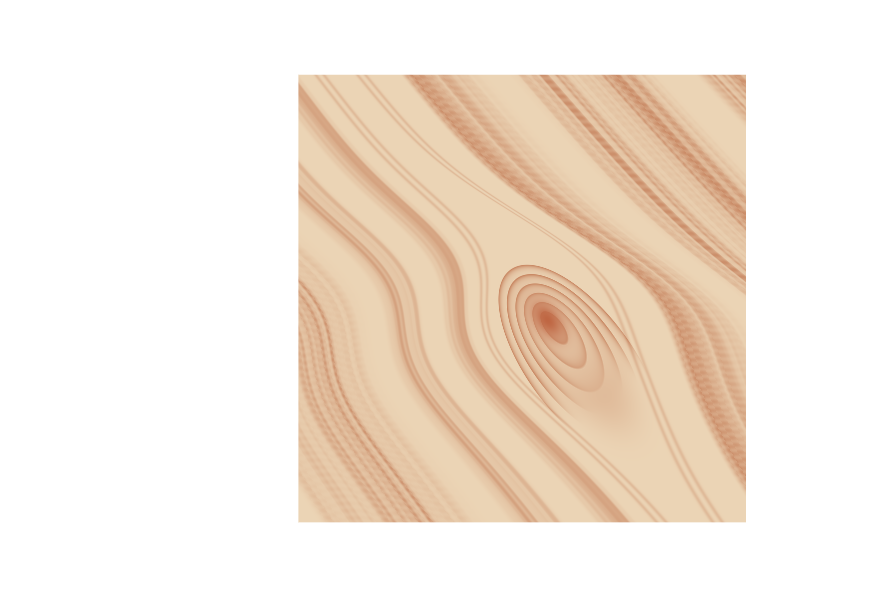
A Shadertoy shader for this texture:

```glsl
// Square of pale wood grain flowing diagonally around a teardrop knot, on white.
#define SQUARE_ORIGIN vec2(0.499, 0.1265)
#define SQUARE_SIZE 0.7485
#define LIGHT_WOOD vec3(0.922, 0.830, 0.708)
#define DARK_WOOD vec3(0.780, 0.520, 0.375)
#define CORE_WOOD vec3(0.740, 0.380, 0.240)
#define SPLIT_START 0.094
#define GRAIN_SLOPE 0.78
#define KNOT_PUSH 0.12
#define KNOT_CENTER vec2(0.557, 0.548)
#define KNOT_AXIS vec2(0.6, 0.8)
#define KNOT_RADIUS 0.207
#define RING_COUNT 6.0

float hash(float n) {
    n = fract(n * 0.1031);
    n *= n + 33.33;
    n *= n + n;
    return fract(n);
}

float noise(float x) {
    float i = floor(x), f = fract(x);
    return mix(hash(i + 400.0), hash(i + 401.0), f * f * (3.0 - 2.0 * f));
}

float bell(float x, float width) {
    x /= width;
    return exp(-0.5 * x * x);
}

// Soft window from lo to hi with separate edge widths
float band(float x, float lo, float hi, float softLo, float softHi) {
    return smoothstep(lo - softLo, lo + softLo, x)
         * (1.0 - smoothstep(hi - softHi, hi + softHi, x));
}

// Horizontal place of fibre d at depth y; fibres part around the knot at d = 0
float fibreX(float d, float y) {
    float right = max(d, 0.0);
    float bendY = 0.39 + 0.25 * abs(d) + 0.2 * right;
    float bend = 0.109 * exp(-right / 0.65) * bell(y - bendY, 0.117);
    float push = KNOT_PUSH * exp(-abs(d) / 0.39) * bell(y - 0.586, 0.182);
    return d + SPLIT_START + (GRAIN_SLOPE + 0.19 * d) * y + bend + sign(d) * push;
}

// Invert fibreX by bisection
float fibreAt(vec2 p) {
    float lo = -1.2, hi = 1.2;
    for (int i = 0; i < 17; i++) {
        float mid = 0.5 * (lo + hi);
        if (fibreX(mid, p.y) < p.x) lo = mid; else hi = mid;
    }
    return 0.5 * (lo + hi);
}

// Streaked bands, with beaded pores in the outer ones
float grainTone(float d, float y) {
    float inner = 0.62 * band(d, -0.165, -0.100, 0.010, 0.010)
                + 0.72 * band(d, -0.325, -0.238, 0.012, 0.010);
    float outer = 0.62 * band(d, -0.675, -0.430, 0.020, 0.060)
                + 0.40 * band(d, -0.545, -0.455, 0.030, 0.030)
                + 0.85 * band(d, 0.140, 0.250, 0.008, 0.080)
                + 0.42 * band(d, 0.390, 0.690, 0.015, 0.020)
                + 0.45 * band(d, 0.430, 0.490, 0.012, 0.012)
                + 0.48 * band(d, 0.555, 0.650, 0.015, 0.020)
                + 0.85 * band(d, 0.815, 1.100, 0.025, 0.020);
    float streak = 0.55 * noise(d * 62.0) + 0.45 * noise(d * 145.0 + 17.0);
    streak = smoothstep(0.18, 0.82, streak);
    float lane = floor(d * 75.0);
    float bead = 0.88 + 0.12 * sin(6.2832 * (y * 62.0 + hash(lane + 300.0)));
    float tone = (inner + outer * bead) * (0.22 + 0.78 * streak);

    // A fine double line on each side of the knot
    float pair = abs(abs(d) - 0.046) - 0.009;
    return tone + 0.32 * bell(pair, 0.0032);
}

// x: ring shade, y: core shade
vec2 knotTone(vec2 p) {
    vec2 q = p - KNOT_CENTER;
    float along = dot(q, KNOT_AXIS);
    float across = dot(q, vec2(KNOT_AXIS.y, -KNOT_AXIS.x));
    // Nested ellipses sharing one focus at the core
    float r = (sqrt(along * along + 3.87 * across * across) - 0.463 * along) / KNOT_RADIUS;
    float wobble = 0.025 * sin(13.0 * along + 31.0 * across) * (1.0 - r);
    float phase = fract((1.0 - r + wobble) * RING_COUNT);
    float ring = smoothstep(0.0, 0.12, phase) * exp(-3.2 * phase);
    float inside = 1.0 - smoothstep(0.98, 1.01, r);
    float tailFade = 1.0 - smoothstep(0.07, 0.24, along);
    float sides = mix(0.6, 1.0, smoothstep(0.25, 0.9, r));
    float tint = 0.10 + 0.20 * bell(along - 0.22, 0.09) * bell(across, 0.045);
    tint *= 1.0 - smoothstep(0.55, 1.0, r);
    float shade = inside * (1.35 * ring * tailFade * sides + tint);
    float core = bell(along, 0.036) * bell(across, 0.021);
    return vec2(shade, core);
}

void mainImage(out vec4 fragColor, in vec2 fragCoord) {
    vec2 p = (fragCoord / iResolution.y - SQUARE_ORIGIN) / SQUARE_SIZE;
    float pixel = 1.0 / (iResolution.y * SQUARE_SIZE);
    p.y = 1.0 - p.y;

    // Wood colour
    vec2 knot = knotTone(p);
    float tone = grainTone(fibreAt(p), p.y) + knot.x;
    vec3 color = mix(LIGHT_WOOD, DARK_WOOD, clamp(tone, 0.0, 1.1));
    color = mix(color, CORE_WOOD, 0.95 * knot.y);

    // Square on white
    vec2 edge = abs(p - 0.5) - 0.5;
    float mask = clamp(0.5 - max(edge.x, edge.y) / pixel, 0.0, 1.0);
    fragColor = vec4(mix(vec3(1.0), color, mask), 1.0);
}
```
